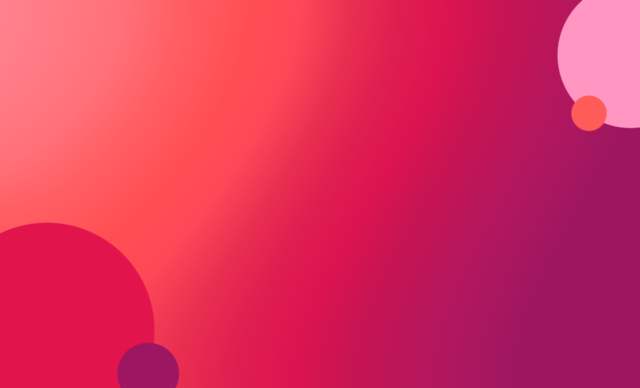
A Shadertoy shader for this background:

```glsl
// A soft diagonal wash from coral pink through crimson to plum, with flat
// discs in two corners. The wash is a colour ramp read along x, after x is
// bent by an S-curve in height; the discs are antialiased distance functions.

// Wash: how far the bands lean, and how much more they lean at the left
const float LEAN = 0.37;
const float LEFT_LEAN = 0.45;
const float LEFT_FALLOFF = 3.5;

// Discs: centre x, centre y, radius (in canvas heights)
const vec3 CRIMSON_DISC = vec3(0.121, 0.149, 0.277);
const vec3 PLUM_DISC    = vec3(0.382, 0.037, 0.0795);
const vec3 PINK_DISC    = vec3(1.625, 0.858, 0.188);
const vec3 CORAL_DISC   = vec3(1.518, 0.708, 0.0455);

const vec3 CRIMSON = vec3(0.882, 0.078, 0.294);
const vec3 PLUM    = vec3(0.616, 0.086, 0.380);
const vec3 PINK    = vec3(1.000, 0.590, 0.755);
const vec3 CORAL   = vec3(1.000, 0.355, 0.345);

// Ramp: colour in rgb, position along the bent axis in w
const int STOPS = 11;
const vec4 RAMP[STOPS] = vec4[STOPS](
    vec4(1.000, 0.510, 0.557, 0.00),
    vec4(1.000, 0.439, 0.471, 0.32),
    vec4(1.000, 0.373, 0.392, 0.46),
    vec4(1.000, 0.308, 0.325, 0.64),
    vec4(1.000, 0.282, 0.343, 0.77),
    vec4(0.912, 0.182, 0.314, 0.91),
    vec4(0.873, 0.118, 0.312, 1.03),
    vec4(0.868, 0.080, 0.312, 1.14),
    vec4(0.782, 0.078, 0.322, 1.29),
    vec4(0.695, 0.092, 0.372, 1.51),
    vec4(0.616, 0.086, 0.376, 1.72));

vec3 rampColor(float t) {
    vec3 color = RAMP[0].rgb;
    for (int i = 1; i < STOPS; i++) {
        float start = RAMP[i - 1].w;
        float blend = clamp((t - start) / (RAMP[i].w - start), 0.0, 1.0);
        color = mix(color, RAMP[i].rgb, blend);
    }
    return color;
}

// Bends x so that bands stand upright at top and bottom and lean between
float bentAxis(vec2 p) {
    float depth = smoothstep(0.0, 1.0, 1.0 - p.y);
    return p.x + depth * (LEAN + LEFT_LEAN * exp(-LEFT_FALLOFF * p.x));
}

vec3 paintDisc(vec3 below, vec3 color, vec3 disc, vec2 p, float pixel) {
    float dist = length(p - disc.xy) - disc.z;
    return mix(color, below, smoothstep(-pixel, pixel, dist));
}

void mainImage(out vec4 fragColor, in vec2 fragCoord) {
    float pixel = 1.0 / iResolution.y;
    vec2 p = fragCoord * pixel;

    // Background wash
    vec3 color = rampColor(bentAxis(p));

    // Lower left pair
    color = paintDisc(color, CRIMSON, CRIMSON_DISC, p, pixel);
    color = paintDisc(color, PLUM, PLUM_DISC, p, pixel);

    // Upper right pair
    color = paintDisc(color, PINK, PINK_DISC, p, pixel);
    color = paintDisc(color, CORAL, CORAL_DISC, p, pixel);

    fragColor = vec4(color, 1.0);
}
```
